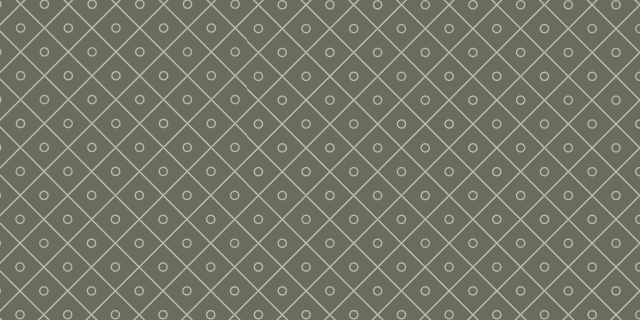
Reproduce this pattern procedurally as a Shadertoy shader.

```glsl
#define PITCH 0.149
#define ANCHOR vec2(0.8075, 0.6125)
#define LINE_WIDTH 0.0044
#define RING_WIDTH 0.0042
#define RING_RADIUS 0.0127
#define SEAM_X 0.771
#define SEAM_SHIFT 0.0038
#define WEAR 0.10
#define GROUND vec3(0.41, 0.43, 0.36)
#define INK vec3(0.78, 0.755, 0.70)

float hash(vec2 p) {
    return fract(sin(dot(p, vec2(127.1, 311.7))) * 43758.5453);
}

float valueNoise(vec2 p) {
    vec2 i = floor(p), f = fract(p);
    f = f * f * (3.0 - 2.0 * f);
    return mix(mix(hash(i), hash(i + vec2(1, 0)), f.x),
               mix(hash(i + vec2(0, 1)), hash(i + vec2(1, 1)), f.x), f.y);
}

// Antialiased coverage of a stroke at a given distance from its centre line
float stroke(float dist, float width, float pixel) {
    return clamp(0.5 + (0.5 * width - abs(dist)) / pixel, 0.0, 1.0);
}

void mainImage(out vec4 fragColor, in vec2 fragCoord) {
    float pixel = 1.0 / iResolution.y;
    vec2 p = fragCoord * pixel;

    // Diagonal lattice, one ring per diamond
    vec2 q = p - ANCHOR;
    vec2 diagonal = vec2(q.x + q.y, q.x - q.y);

    // Slight misregistration left of the seam, fading towards the bottom
    diagonal.x -= SEAM_SHIFT * step(p.x, SEAM_X) * smoothstep(0.25, 0.75, p.y);

    vec2 lattice = diagonal / PITCH;
    vec2 cell = floor(lattice + 0.5);
    float side = PITCH * inversesqrt(2.0);
    vec2 local = (lattice - cell) * side;

    // Trellis lines and ring outline
    vec2 edge = 0.5 * side - abs(local);
    float lines = stroke(min(edge.x, edge.y), LINE_WIDTH, pixel);
    float ring = stroke(length(local) - RING_RADIUS, RING_WIDTH, pixel);

    // Uneven inking along the strokes and between rings
    float lineInk = 1.0 - WEAR * valueNoise(p * 45.0);
    float ringInk = 1.0 - WEAR * (hash(cell) + valueNoise(p * 110.0));
    float ink = max(lines * lineInk, ring * ringInk);

    fragColor = vec4(mix(GROUND, INK, ink), 1.0);
}
```
